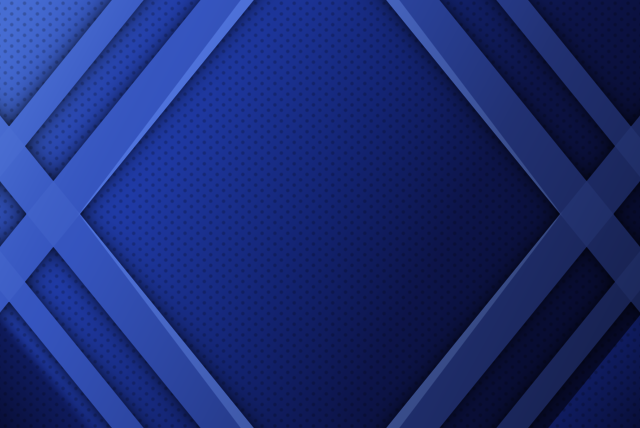
Reproduce this background procedurally as a Shadertoy shader.

```glsl
// Blue dotted backdrop framed by crossing translucent diagonal bands with soft shadows.

// Diagonal gradient from bright upper left to deep navy lower right.
vec3 backdrop(float t) {
    vec3 c = mix(vec3(0.28, 0.43, 0.83), vec3(0.13, 0.24, 0.68), smoothstep(0.0, 0.5, t));
    c = mix(c, vec3(0.075, 0.14, 0.45), clamp((t - 0.5) / 0.52, 0.0, 1.0));
    c = mix(c, vec3(0.05, 0.08, 0.29), clamp((t - 1.02) / 0.33, 0.0, 1.0));
    return mix(c, vec3(0.02, 0.03, 0.14), clamp((t - 1.35) / 0.65, 0.0, 1.0));
}

// Distance to the nearest dot centre of a staggered lattice.
float dotDistance(vec2 p) {
    vec2 period = vec2(0.03, 0.025);
    vec2 g = p / period - vec2(0.49, 0.196);
    vec2 a = (g - round(g)) * period;
    vec2 b = (fract(g) - 0.5) * period;
    return min(length(a), length(b));
}

// Smooth coverage of the interval from lo to hi.
float strip(float h, float lo, float hi, float blur) {
    return smoothstep(lo - blur, lo + blur, h) * (1.0 - smoothstep(hi - blur, hi + blur, h));
}

// Soft darkening just outside a strip.
float shadow(float h, float lo, float hi) {
    float d = max(max(lo - h, h - hi), 0.0);
    return 1.0 - 0.45 * exp(-d / 0.022);
}

void mainImage(out vec4 fragColor, in vec2 fragCoord) {
    vec2 p = (fragCoord - 0.5 * iResolution.xy) / iResolution.y;
    float px = 1.0 / iResolution.y;
    float t = p.x + 0.75 + 0.55 * (0.5 - p.y);
    vec3 base = backdrop(t);
    vec3 ground = base;

    // Dark panels in the two lower corners
    float corner = abs(p.x) - 0.8125 * p.y - 0.9395;
    float softness = p.x < 0.0 ? 0.025 : px;
    vec3 panel = mix(vec3(0.06, 0.11, 0.38), vec3(0.025, 0.04, 0.17),
                     clamp(corner / 0.28, 0.0, 1.0));
    float panelMask = smoothstep(-softness, softness, corner);
    ground = mix(ground, panel, panelMask);

    // Perforated dots
    ground *= 1.0 - 0.22 * (1.0 - smoothstep(0.0039 - px, 0.0039 + px, dotDistance(p)));

    // Four diagonal directions, each with a wide and a narrow band
    float layers = 0.0, shade = 1.0, highlight = 0.0;
    for (int i = 0; i < 4; i++) {
        vec2 side = vec2(i % 2, i / 2) * 2.0 - 1.0;
        vec2 q = side * p;
        float h = q.x + 0.8125 * q.y;
        layers += strip(h, 0.5605, 0.6855, px) + strip(h, 0.818, 0.8926, px);
        shade *= shadow(h, 0.5605, 0.6855) * shadow(h, 0.818, 0.8926);
        // Bevel tapers toward the side crossings
        float bevel = 0.003 + 0.056 * max(q.y, 0.0);
        highlight += strip(h, 0.5605, 0.5605 + bevel, px) * smoothstep(-0.01, 0.02, q.y);
    }
    ground *= mix(shade, 1.0, 0.6 * panelMask);

    // Translucent bands, lighter where they overlap
    float lift = (0.46 - 0.13 * t) * (0.7 + 0.3 * layers);
    vec3 band = mix(base, vec3(0.33, 0.47, 0.85), lift);
    band += vec3(0.10, 0.12, 0.12) * min(highlight, 1.0);
    vec3 color = mix(ground, band, min(layers, 1.0));

    fragColor = vec4(color, 1.0);
}
```
